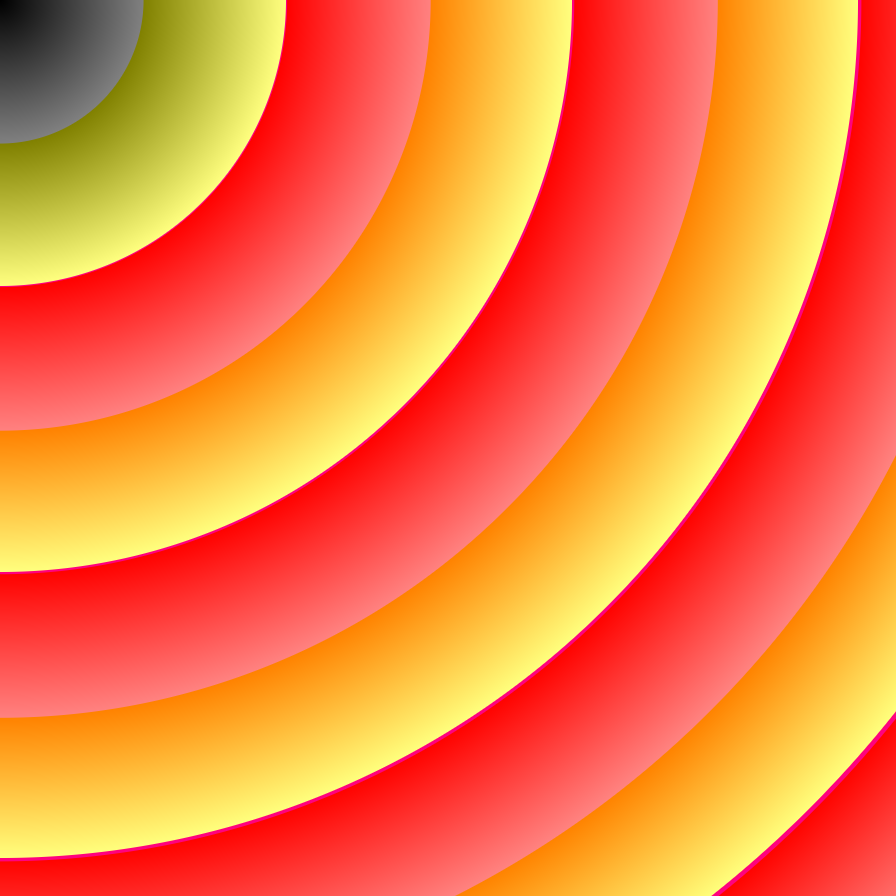
Give the GLSL for this background, as a three.js fragment shader.

```glsl
// Concentric glowing rings around the upper left corner.
// Each channel is a ramp of the radius: red saturates, while green and blue
// wrap at slightly different periods, which leaves thin pink seams.

varying vec2 vUv;

const vec2 CENTER = vec2(0.0, 1.0);
const float RING_PERIOD = 0.3192;        // radius over which a ramp runs 0 to 1
const float BLUE_WRAP = 128.0 / 255.0;   // level at which blue starts over

// Rising ramp from 0 to 1 that restarts at each integer, with a soft drop.
float smoothSaw(float x, float softness) {
  float offset = fract(x + 0.5) - 0.5;   // signed distance to the nearest drop
  float dropped = clamp(offset / softness + 0.5, 0.0, 1.0);
  return offset + 1.0 - dropped;
}

void main() {
  // Radius in ring periods, and the size of one pixel in the same unit
  float level = length(vUv - CENTER) / RING_PERIOD;
  float pixel = max(length(vec2(dFdx(level), dFdy(level))), 1e-5);

  // Channel ramps
  float red = min(level, 1.0);
  float green = smoothSaw(level, pixel);
  float blue = BLUE_WRAP * smoothSaw(level / BLUE_WRAP, pixel / BLUE_WRAP);

  gl_FragColor = vec4(red, green, blue, 1.0);
}
```
